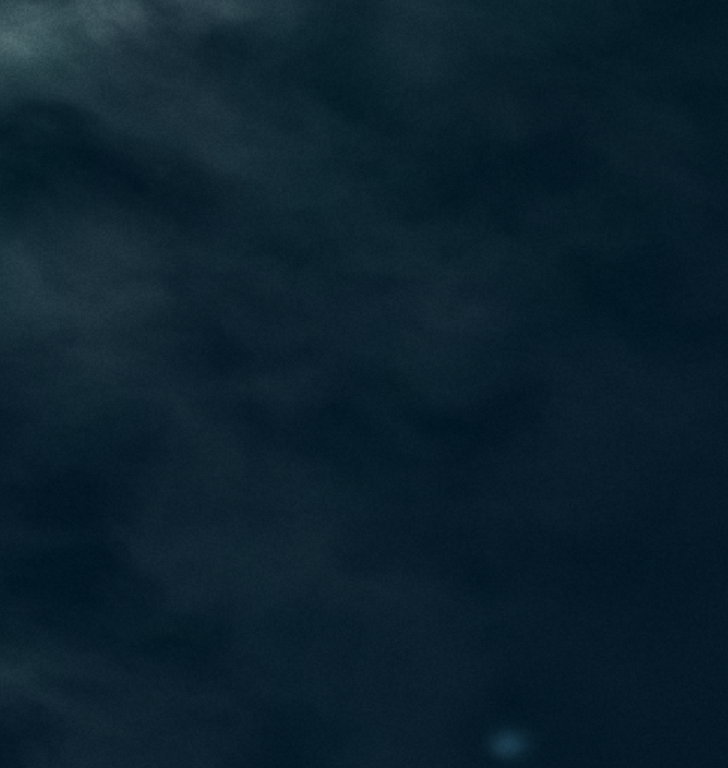
Write a Shadertoy shader that draws this texture.

```glsl
float hash(vec2 p) {
    vec3 q = fract(vec3(p.xyx) * 0.1031);
    q += dot(q, q.yzx + 33.33);
    return fract((q.x + q.y) * q.z);
}

float noise(vec2 p) {
    vec2 cell = floor(p), f = fract(p);
    f = f * f * f * (f * (f * 6.0 - 15.0) + 10.0);
    float low = mix(hash(cell), hash(cell + vec2(1, 0)), f.x);
    float high = mix(hash(cell + vec2(0, 1)), hash(cell + vec2(1, 1)), f.x);
    return mix(low, high, f.y);
}

// Layered noise, rotated at every octave to hide the lattice
float fbm(vec2 p) {
    float sum = 0.0, weight = 0.52;
    for (int i = 0; i < 5; i++) {
        sum += weight * noise(p);
        p = mat2(0.9, 0.43, -0.43, 0.9) * p * 2.03 + 17.3;
        weight *= 0.46;
    }
    return sum;
}

// Soft elliptical patch of light
float glow(vec2 p, vec2 center, vec2 radius) {
    vec2 d = (p - center) / radius;
    return exp(-dot(d, d));
}

void mainImage(out vec4 fragColor, in vec2 fragCoord) {
    vec2 p = fragCoord / iResolution.y;
    float across = fragCoord.x / iResolution.x;

    // Wide drifting clouds, bent by a slow warp
    vec2 warp = vec2(fbm(p * 4.0 + 5.0), fbm(p * 4.0 + 41.0)) - 0.48;
    vec2 drift = mat2(0.97, 0.24, -0.24, 0.97) * p + warp * 0.14;
    float clouds = fbm(drift * vec2(6.0, 9.0) + 9.0) - 0.48;
    float wisps = fbm(drift * vec2(13.0, 27.0) + 63.0) - 0.48;

    // Light falls from the upper left towards the lower right
    float light = clamp(0.78 - 0.6 * across + 0.4 * (p.y - 0.5), 0.0, 1.0);
    float haze = light * (0.046 + 0.2 * clouds + 0.06 * wisps);

    // Brighter banks of cloud with ragged rims
    vec2 q = p + warp * 0.08;
    float ragged = max(1.0 + 0.9 * clouds + 0.6 * wisps, 0.0);
    haze += 0.2 * ragged * glow(q, vec2(0.16, 0.985), vec2(0.18, 0.055));
    haze += 0.12 * ragged * glow(q, vec2(0.0, 0.94), vec2(0.09, 0.07));
    haze += 0.06 * ragged * glow(q, vec2(0.05, 0.64), vec2(0.1, 0.055));
    haze += 0.035 * ragged * glow(q, vec2(0.6, 0.59), vec2(0.08, 0.11));
    haze += 0.025 * ragged * glow(q, vec2(0.37, 0.5), vec2(0.07, 0.03));
    haze += 0.02 * ragged * glow(q, vec2(0.67, 0.335), vec2(0.07, 0.02));
    haze += 0.025 * ragged * glow(q, vec2(0.04, 0.05), vec2(0.09, 0.08));
    haze = max(haze, -0.006);

    vec3 color = vec3(0.017, 0.098, 0.148) + haze * vec3(1.0, 1.0, 0.95);

    // Teal and violet drift, greener towards the top
    float tint = fbm(drift * vec2(5.0, 8.0) + 88.0) - 0.48;
    color += light * tint * vec3(0.032, -0.02, 0.006);
    color += smoothstep(0.5, 1.0, p.y) * vec3(0.002, 0.011, 0.003);

    // Small blue gleam near the lower edge
    float gleam = glow(p + warp * 0.06, vec2(0.676, 0.041), vec2(0.027, 0.017));
    color += gleam * (1.0 + wisps) * vec3(0.09, 0.14, 0.16);

    // Fine film grain
    float grain = hash(floor(p * 512.0)) + noise(p * 330.0 + 31.0) - 1.0;
    color += grain * (0.013 + 0.08 * max(haze, 0.0));

    fragColor = vec4(clamp(color, 0.0, 1.0), 1.0);
}
```
